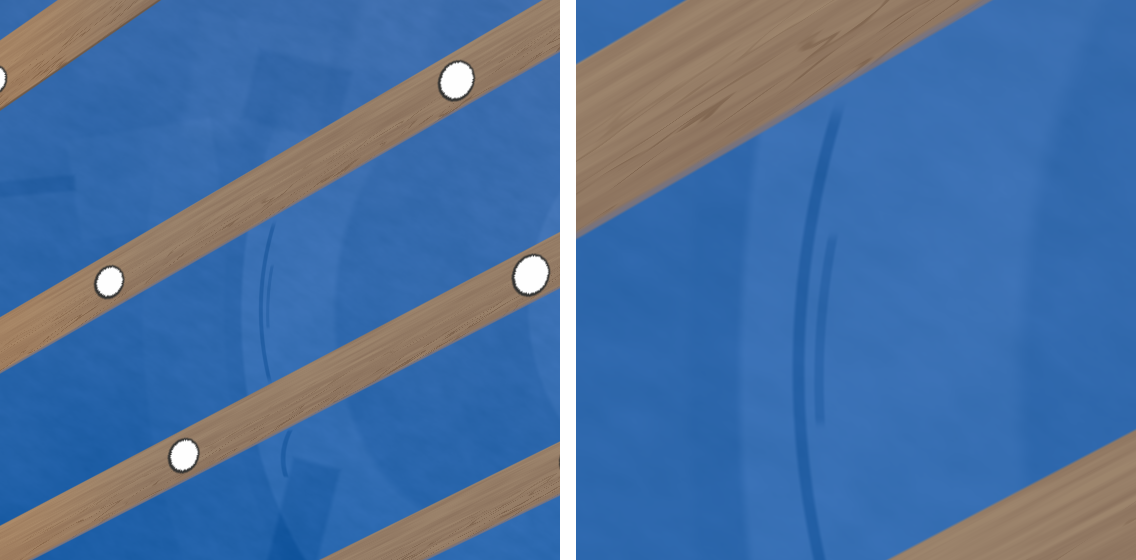
Left: the whole. Right: its middle third, enlarged.
A Shadertoy shader for this pattern:

```glsl
// Four wooden slats fan across a blue glossy sheet, each carrying pale round bolts.
// Slat spacing, slope and bolt offset settle geometrically with the slat index;
// value noise makes the grain, and soft ellipses and boxes make the reflections.

#define SLATS 4
#define BOLT_STEP 0.62
#define RING_WIDTH 0.0042
#define LIP_WIDTH 0.005
#define BLUE_LOW vec3(0.105, 0.365, 0.650)
#define BLUE_HIGH vec3(0.245, 0.430, 0.680)
#define WOOD_LIGHT vec3(0.615, 0.520, 0.425)
#define WOOD_DARK vec3(0.540, 0.440, 0.360)
#define LIP_COLOR vec3(0.450, 0.450, 0.520)
#define RING_COLOR vec3(0.200, 0.200, 0.195)

float hash(vec2 p) {
    vec3 q = fract(p.xyx * 0.1031);
    q += dot(q, q.yzx + 33.33);
    return fract((q.x + q.y) * q.z);
}

float noise(vec2 p) {
    vec2 i = floor(p), f = fract(p);
    f = f * f * (3.0 - 2.0 * f);
    return mix(mix(hash(i), hash(i + vec2(1, 0)), f.x),
               mix(hash(i + vec2(0, 1)), hash(i + vec2(1, 1)), f.x), f.y);
}

float fbm(vec2 p) {
    float sum = 0.0, amp = 0.5;
    for (int k = 0; k < 4; k++) {
        sum += amp * noise(p);
        p = p * 2.03 + 17.1;
        amp *= 0.5;
    }
    return sum / 0.9375;
}

// Soft mask of a tilted box
float boxMask(vec2 p, vec2 center, vec2 halfSize, float angle, float blur) {
    float c = cos(angle), s = sin(angle);
    vec2 q = abs(mat2(c, -s, s, c) * (p - center)) - halfSize;
    return 1.0 - smoothstep(-blur, blur, max(q.x, q.y));
}

// Soft dark stroke along a bowed, nearly upright curve
float stroke(vec2 p, float x, float bow, float midY, float reach, float width) {
    float t = (p.y - midY) / reach;
    float d = abs(p.x - x - bow * t * t - 0.004 * t);
    return (1.0 - smoothstep(width * 0.4, width, d)) * (1.0 - smoothstep(0.85, 1.0, abs(t)));
}

vec3 sheet(vec2 p) {
    float cloud = fbm(p * 5.0), mottle = fbm(p * vec2(38.0, 52.0) + p.yx * 12.0);
    vec3 col = mix(BLUE_LOW, BLUE_HIGH, clamp(p.y * 0.85 + p.x * 0.2 - 0.05, 0.0, 1.0));
    // Nested reflected arcs
    float arc = length((p - vec2(0.835, 0.44)) * vec2(1.0, 0.64));
    float glow = smoothstep(0.585, 0.575, arc) * 0.25 - smoothstep(0.44, 0.43, arc) * 0.2;
    glow += smoothstep(0.408, 0.400, arc) * 0.95 - smoothstep(0.245, 0.230, arc) * 0.75;
    glow *= 1.0 - smoothstep(0.55, 0.85, p.y);
    float disc = length((p - vec2(1.20, 0.455)) * vec2(1.0, 0.8));
    glow += 0.7 * smoothstep(0.262, 0.252, disc);
    // Faint reflected panels
    glow += 0.35 * boxMask(p, vec2(0.26, 0.68), vec2(0.13, 0.09), 0.16, 0.006);
    glow += 0.30 * boxMask(p, vec2(0.46, 0.85), vec2(0.12, 0.11), -0.15, 0.01);
    glow += 0.45 * boxMask(p, vec2(0.71, 0.97), vec2(0.07, 0.10), -0.25, 0.02);
    glow -= 0.65 * boxMask(p, vec2(0.53, 0.83), vec2(0.085, 0.065), -0.25, 0.008);
    glow -= 0.55 * boxMask(p, vec2(0.455, 0.76), vec2(0.035, 0.022), 0.4, 0.02) * cloud * 1.6;
    glow -= 0.70 * boxMask(p, vec2(0.06, 0.667), vec2(0.075, 0.014), 0.09, 0.005);
    glow -= 0.95 * boxMask(p, vec2(0.54, 0.07), vec2(0.043, 0.105), -0.25, 0.006);
    // Dark drawn strokes
    glow -= 1.6 * stroke(p, 0.466, 0.022, 0.46, 0.15, 0.005);
    glow -= 1.1 * stroke(p, 0.479, 0.004, 0.47, 0.06, 0.004);
    glow -= 1.4 * stroke(p, 0.506, 0.010, 0.19, 0.045, 0.006);
    col += glow * vec3(0.052, 0.042, 0.040);
    return col + (cloud - 0.5) * vec3(0.05, 0.035, 0.03) + (mottle - 0.5) * vec3(0.035, 0.03, 0.04);
}

// along runs down the slat, across is -1 at its lower edge and +1 at its upper
vec3 wood(float along, float across, float id) {
    vec2 g = vec2(along, across + along * -2.2);
    float fiber = fbm(vec2(along * 9.0, across * 11.0) + id * 31.7);
    float bands = fbm(g * vec2(4.0, 3.0) + id * 13.3);
    float vein = smoothstep(0.72, 0.95, 1.0 - abs(2.0 * fract(bands * 6.0) - 1.0));
    vein *= smoothstep(0.5, -0.6, across) * smoothstep(0.35, 0.65, fiber);
    vec3 col = mix(WOOD_DARK, WOOD_LIGHT, clamp(0.55 + across * 0.2 + (fiber - 0.5) * 1.3, 0.0, 1.0));
    col -= vein * vec3(0.09, 0.095, 0.09);
    return col + vec3(0.055, 0.02, -0.015) * smoothstep(0.35, 0.0, along);
}

void mainImage(out vec4 fragColor, in vec2 fragCoord) {
    vec2 p = fragCoord / iResolution.xy;
    float aa = max(1.0 / iResolution.y, 0.0012);
    vec3 col = sheet(p);
    for (int i = 0; i < SLATS; i++) {
        // Slat line, widening to the right
        float n = float(i);
        float base = 0.669 - 0.332 * n + 0.196 * pow(0.235, n);
        float slope = 0.452 + 0.241 * pow(0.53, n);
        float halfWidth = 0.042 + 0.021 * pow(0.4, n) + 0.005 * p.x;
        float offset = p.y - base - slope * p.x;
        vec3 slat = wood(p.x * length(vec2(1.0, slope)), offset / halfWidth, n);
        float lip = 1.0 - smoothstep(0.4, 1.2, (offset + halfWidth) / LIP_WIDTH);
        vec3 lipColor = i == 0 ? WOOD_DARK * 0.75 : LIP_COLOR;
        slat = mix(slat, lipColor, lip * 0.85);
        col = mix(col, slat, 1.0 - smoothstep(-aa, aa, abs(offset) - halfWidth));
        // Bolts with a ragged dark rim, heavier at lower left
        for (int j = 0; j < 2; j++) {
            float x = 0.567 - 0.579 * pow(0.6425, n) + BOLT_STEP * float(j);
            vec2 q = p - vec2(x, base + slope * x);
            q.x -= 0.13 * q.y;
            q.y /= 1.13;
            float radius = 0.0243 + 0.0095 * x;
            float rag = (noise(normalize(q + 1e-5) * 14.0 + n * 9.0 + 40.0) - 0.5) * 0.0022;
            float rim = length(q) - radius;
            float face = length(q - vec2(0.0008)) - radius + RING_WIDTH + rag;
            col = mix(col, RING_COLOR, 1.0 - smoothstep(-aa, aa * 1.5, rim + rag * 0.4));
            col = mix(col, vec3(0.995), 1.0 - smoothstep(-aa, aa * 1.5, face));
        }
    }
    fragColor = vec4(clamp(col, 0.0, 1.0), 1.0);
}
```
